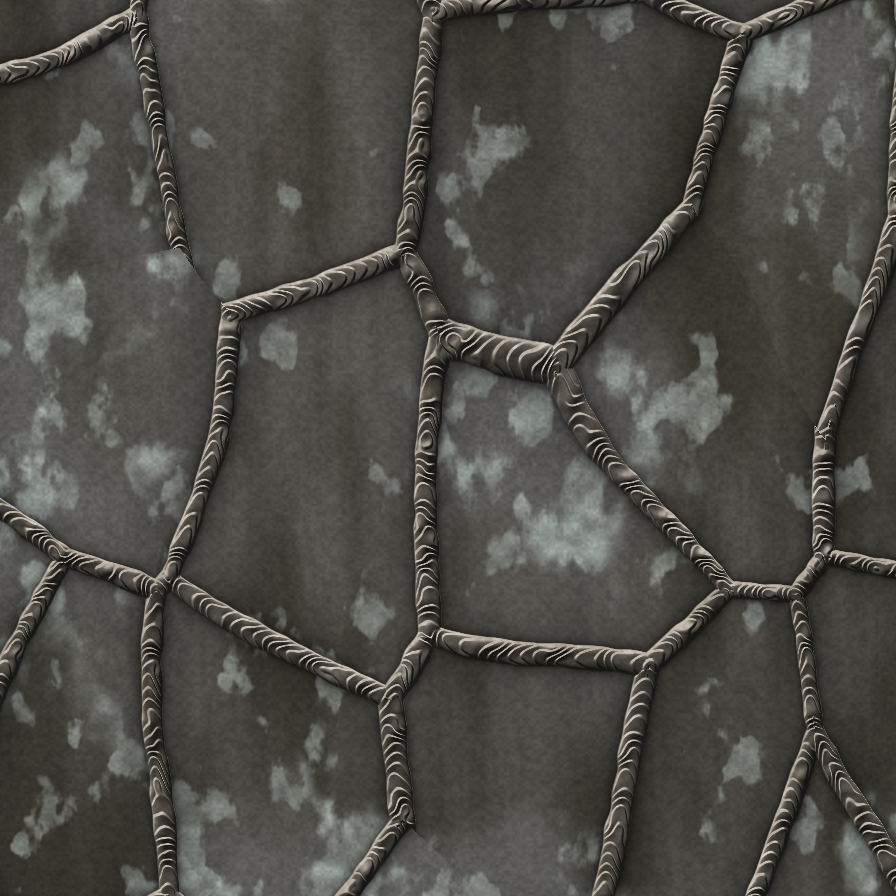
Give the GLSL for this texture, as a WebGL 2 fragment shader.

```glsl
#version 300 es
precision highp float;
// Dark, weathered metal plates joined by rippled weld beads, with pale patina.

uniform vec2 u_resolution;
out vec4 fragColor;

float hash(vec2 p) {
    return fract(sin(dot(p, vec2(127.1, 311.7))) * 43758.5453);
}

float noise(vec2 p) {
    vec2 i = floor(p), f = fract(p);
    f = f * f * (3.0 - 2.0 * f);
    return mix(mix(hash(i), hash(i + vec2(1, 0)), f.x),
               mix(hash(i + vec2(0, 1)), hash(i + vec2(1, 1)), f.x), f.y);
}

float fbm(vec2 p) {
    float sum = 0.0, amplitude = 0.52;
    for (int i = 0; i < 5; i++) {
        sum += amplitude * noise(p);
        p = mat2(1.6, 1.2, -1.2, 1.6) * p + 7.3;
        amplitude *= 0.5;
    }
    return sum;
}

vec2 plateCentre(vec2 cell) {
    return cell + 0.5 + 0.78 * (vec2(hash(cell), hash(cell + 41.7)) - 0.5);
}

vec2 bend(vec2 p, float amount) {
    return p + amount * (vec2(noise(p * 4.0), noise(p * 4.0 + 19.0)) - 0.5);
}

// Height of one bead; x runs from 0 at its spine to 1 at its rim.
float beadHeight(float x, float along, float wobble) {
    float dome = max(1.0 - x * x, 0.0);
    float crest = fract(along * 78.0 + 1.1 * x * x + 2.2 * wobble);
    float ripple = crest * (1.0 - smoothstep(0.72, 1.0, crest));
    return 0.55 * sqrt(dome) + dome * (0.42 * ripple + 0.3 * wobble);
}

// Returns bead height, signed distance to the nearest bead rim, plate tone.
vec3 weldedPlates(vec2 p, vec2 plateCount) {
    vec2 s = p * plateCount, base = floor(s), home = base;
    float nearest = 9.0;
    for (int j = -1; j <= 1; j++)
    for (int i = -1; i <= 1; i++) {
        vec2 cell = base + vec2(i, j);
        vec2 r = plateCentre(cell) - s;
        if (dot(r, r) < nearest) { nearest = dot(r, r); home = cell; }
    }
    float wobble = noise(p * 55.0);
    float height = 0.0, gap = 1.0;
    vec2 a = plateCentre(home) - s;
    for (int j = -2; j <= 2; j++)
    for (int i = -2; i <= 2; i++) {
        vec2 cell = home + vec2(i, j);
        float seamSeed = hash(home + cell + 3.7);
        if ((i == 0 && j == 0) || seamSeed < 0.14) continue;
        vec2 b = plateCentre(cell) - s;
        vec2 normal = normalize(b - a);
        vec2 gradient = normal * plateCount;
        float dist = dot(0.5 * (a + b), normal) / length(gradient);
        vec2 tangent = normalize(vec2(-gradient.y, gradient.x));
        tangent *= tangent.y < 0.0 ? -1.0 : 1.0;
        float width = 0.011 + 0.004 * seamSeed + 0.004 * (wobble - 0.5);
        float bead = beadHeight(dist / width, dot(p, tangent), wobble);
        height = max(height, width * bead);
        gap = min(gap, dist - width);
    }
    return vec3(height, gap, hash(home + 8.3));
}

vec3 plateColour(vec2 p, float tone) {
    float stain = fbm(p * vec2(9.0, 3.0));
    vec3 colour = mix(vec3(0.215, 0.205, 0.175), vec3(0.305, 0.295, 0.28),
                      smoothstep(0.25, 0.65, stain));
    colour *= 0.93 + 0.14 * tone;
    colour *= 0.92 + 0.16 * noise(p * vec2(45.0, 5.0));
    // Grey haze with eroded, pale patina inside it
    float region = smoothstep(0.5, 0.7, fbm(p * 3.3 + 9.0) + 0.08 * (tone - 0.5));
    colour = mix(colour, vec3(0.37, 0.37, 0.365), 0.75 * region);
    float flakes = fbm(p * vec2(25.0, 15.0) + 31.0);
    float patina = smoothstep(0.03, 0.5, region) * smoothstep(0.5, 0.64, flakes);
    float chips = smoothstep(0.68, 0.75, fbm(p * vec2(19.0, 13.0) + 5.0));
    vec3 pale = mix(vec3(0.43, 0.44, 0.42), vec3(0.62, 0.66, 0.64),
                    noise(p * 70.0));
    return mix(colour, pale, 0.9 * max(patina, 0.7 * chips));
}

void main() {
    vec2 p = gl_FragCoord.xy / min(u_resolution.x, u_resolution.y);
    vec2 plateCount = vec2(4.2, 2.9);
    float bendAmount = 0.075, stepSize = 0.0014;

    vec3 seam = weldedPlates(bend(p, bendAmount), plateCount);
    float right = weldedPlates(bend(p + vec2(stepSize, 0), bendAmount), plateCount).x;
    float above = weldedPlates(bend(p + vec2(0, stepSize), bendAmount), plateCount).x;
    vec2 slope = (vec2(right, above) - seam.x) / stepSize;
    float light = clamp(dot(-slope, vec2(-0.45, 0.89)), -0.9, 1.1);

    // Plates darken in the crease beside each bead
    float outside = max(seam.y, 0.0);
    vec3 plate = plateColour(p, seam.z);
    plate *= 1.0 - 0.45 * exp(-outside / 0.006);
    plate *= 0.96 + 0.1 * smoothstep(0.0, 0.06, outside);

    // Beads catch light on their ripples
    vec3 weld = mix(vec3(0.24, 0.225, 0.2), vec3(0.35, 0.335, 0.315), fbm(p * 24.0));
    weld *= 1.0 + 0.75 * light;
    weld += vec3(0.2, 0.19, 0.18) * smoothstep(0.25, 1.0, light);

    vec3 colour = mix(weld, plate, smoothstep(-0.0015, 0.001, seam.y));
    colour *= 1.0 + 0.16 * (noise(p * 330.0) - 0.5) + 0.12 * (noise(p * 150.0) - 0.5);
    fragColor = vec4(colour, 1.0);
}
```
